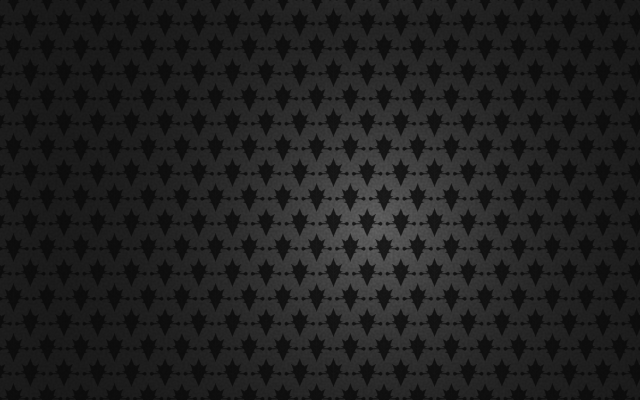
Write a WebGL 1 fragment shader that draws this pattern.

```glsl
precision highp float;
// Dark damask wallpaper: staggered leaf motifs on grained charcoal with a soft glow.

uniform vec2 u_resolution;

const vec2 REPEATS = vec2(19.0, 16.0);        // motifs across, staggered rows up
const vec2 PHASE = vec2(0.9, 0.1);            // lattice shift, in cells
const vec2 GLOW_CENTER = vec2(0.585, 0.435);
const float GLOW_RADIUS = 0.31;               // in canvas heights
const float GLOW_POWER = 1.25;
const vec3 GROUND_DARK = vec3(0.094);
const vec3 GROUND_LIT = vec3(0.365);
const vec3 MOTIF_DARK = vec3(0.046);
const vec3 MOTIF_LIT = vec3(0.098);
const vec2 GRAIN_CELLS = vec2(256.0, 160.0);
const float GRAIN_AMOUNT = 0.16;
const float VEIN_AMOUNT = 0.10;
const float VEIN_WIDTH = 0.012;

vec2 gradientAt(vec2 cell, vec2 period) {
  vec3 p = fract(mod(cell, period).xyx * vec3(0.1031, 0.1030, 0.0973));
  p += dot(p, p.yzx + 33.33);
  float angle = 6.28318 * fract((p.x + p.y) * p.z);
  return vec2(cos(angle), sin(angle));
}

// Gradient noise that wraps after a whole number of cells.
float gradientNoise(vec2 p, vec2 period) {
  vec2 i = floor(p);
  vec2 f = p - i;
  vec2 u = f * f * f * (f * (f * 6.0 - 15.0) + 10.0);
  vec2 e = vec2(0.0, 1.0);
  float a = dot(gradientAt(i, period), f);
  float b = dot(gradientAt(i + e.yx, period), f - e.yx);
  float c = dot(gradientAt(i + e.xy, period), f - e.xy);
  float d = dot(gradientAt(i + e.yy, period), f - e.yy);
  return mix(mix(a, b, u.x), mix(c, d, u.x), u.y);
}

// Distance to a stroke whose radius changes from ra at a to rb at b.
float taper(vec2 p, vec2 a, vec2 b, float ra, float rb) {
  vec2 pa = p - a;
  vec2 ba = b - a;
  float h = clamp(dot(pa, ba) / dot(ba, ba), 0.0, 1.0);
  return length(pa - ba * h) - mix(ra, rb, h);
}

// Crowned leaf with a pointed foot and a small bud on each side.
float motifDistance(vec2 p) {
  p.x = abs(p.x);
  float d = taper(p, vec2(0.0, 0.06), vec2(0.0, -0.56), 0.27, 0.0);
  d = min(d, taper(p, vec2(0.0, 0.15), vec2(0.0, 0.56), 0.17, 0.0));
  d = min(d, taper(p, vec2(0.08, 0.04), vec2(0.34, 0.33), 0.15, 0.0));
  d = min(d, taper(p, vec2(0.10, -0.02), vec2(0.35, 0.04), 0.13, 0.0));
  d = min(d, taper(p, vec2(0.04, -0.18), vec2(0.25, -0.19), 0.10, 0.0));
  float stem = taper(p, vec2(0.26, -0.05), vec2(0.50, -0.05), 0.018, 0.018);
  float bud = taper(p, vec2(0.44, -0.05), vec2(0.53, -0.05), 0.025, 0.075);
  return min(d, min(stem, bud));
}

// Central rib with rising side ribs.
float veinDistance(vec2 p) {
  p.x = abs(p.x);
  float d = taper(p, vec2(0.0, -0.36), vec2(0.0, 0.36), VEIN_WIDTH, VEIN_WIDTH);
  for (int i = 0; i < 3; i++) {
    float y = -0.24 + 0.15 * float(i);
    vec2 tip = vec2(0.12 + 0.04 * float(i), y + 0.16);
    d = min(d, taper(p, vec2(0.0, y), tip, VEIN_WIDTH, 0.0));
  }
  return d;
}

void main() {
  vec2 uv = gl_FragCoord.xy / u_resolution;
  float aspect = u_resolution.x / u_resolution.y;
  float cellAspect = aspect * REPEATS.y / REPEATS.x;
  float pixel = REPEATS.y / u_resolution.y;

  // Staggered lattice; motifs overlap the row above and below.
  vec2 grid = uv * REPEATS - PHASE;
  float motif = 1e3;
  float vein = 1e3;
  for (int i = 0; i < 2; i++) {
    float row = floor(grid.y) + float(i);
    float x = grid.x + 0.5 * mod(row + 1.0, 2.0);
    vec2 p = vec2((fract(x + 0.5) - 0.5) * cellAspect, grid.y - row);
    motif = min(motif, motifDistance(p));
    vein = min(vein, veinDistance(p));
  }
  float motifMask = 1.0 - smoothstep(-0.8 * pixel, 0.8 * pixel, motif);
  float veinMask = 1.0 - smoothstep(-0.8 * pixel, 0.8 * pixel, vein);

  // Glow measured around the wrapped canvas.
  vec2 toGlow = fract(uv - GLOW_CENTER + 0.5) - 0.5;
  float reach = length(toGlow * vec2(aspect, 1.0)) / GLOW_RADIUS;
  float glow = exp(-pow(reach, GLOW_POWER));

  vec3 ground = mix(GROUND_DARK, GROUND_LIT, glow);
  vec3 ink = mix(MOTIF_DARK, MOTIF_LIT, glow);
  ink = mix(ink, ground, VEIN_AMOUNT * veinMask);
  vec3 color = mix(ground, ink, motifMask);

  color *= 1.0 + GRAIN_AMOUNT * gradientNoise(uv * GRAIN_CELLS, GRAIN_CELLS);
  gl_FragColor = vec4(color, 1.0);
}
```
